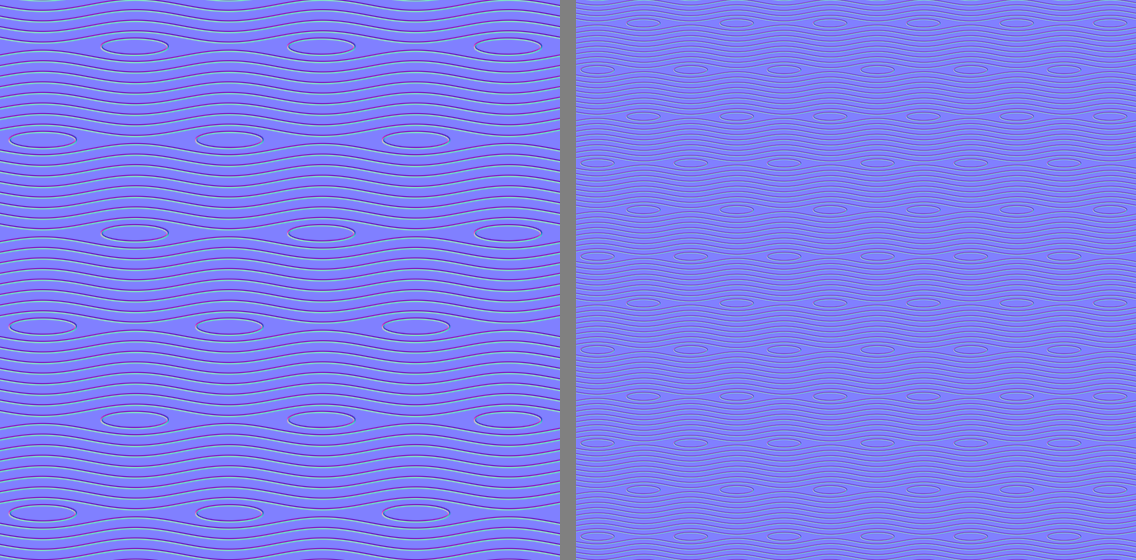
Left, the tile; right, the same tile 2 across and 2 down.
Reproduce this texture map procedurally as a WebGL 2 fragment shader.

```glsl
#version 300 es
precision highp float;
// Normal map of engraved wood grain: wavy grooves flowing around oval knots.

uniform vec2 u_resolution;
out vec4 fragColor;

const float TAU = 6.2831853;
const float REPEATS = 3.0;

// Lengths below are in units of one repeat.
const float LINES_PER_BAND = 8.0;
const float LINE_SPACING = 0.0566;
const float WAVE_HEIGHT = 0.03;
const float CREST_X = 0.2266;
const vec2 KNOT_RADIUS = vec2(0.177, 0.0435);
const vec2 KNOT_X = vec2(0.229, 0.7215);    // lower row, upper row

// Groove walls: width and sideways tilt of the normal.
const float SHADE_WIDTH = 0.0068;
const float LIGHT_WIDTH = 0.0070;
const float SHADE_TILT = 0.80;
const float LIGHT_TILT = 0.80;
const float BLUE_DROP = 0.24;

// Each field returns (signed distance, unit gradient).
vec3 waveField(vec2 p) {
    float band = floor(p.y * 2.0 + 0.5);
    float side = mod(band, 2.0) * 2.0 - 1.0;    // neighbouring bands bend oppositely
    float angle = TAU * (p.x - CREST_X);
    float wave = side * WAVE_HEIGHT * cos(angle);
    float slope = -side * WAVE_HEIGHT * TAU * sin(angle);

    float level = (p.y - band * 0.5 - wave) / LINE_SPACING;
    float limit = 0.5 * (LINES_PER_BAND - 1.0);
    float nearest = clamp(floor(level) + 0.5, -limit, limit);
    float stretch = length(vec2(slope, 1.0));
    return vec3((level - nearest) * LINE_SPACING, -slope, 1.0) / stretch;
}

vec3 knotField(vec2 p) {
    float row = floor(p.y * 2.0);
    float centerX = mix(KNOT_X.x, KNOT_X.y, row);
    vec2 q = vec2(fract(p.x - centerX + 0.5) - 0.5, p.y - (row + 0.5) * 0.5);
    float k = length(q / KNOT_RADIUS);
    vec2 gradient = q / (KNOT_RADIUS * KNOT_RADIUS);
    float steepness = max(length(gradient), 1e-4);
    return vec3(k * (k - 1.0) / steepness, gradient / steepness);
}

// Share of a pixel footprint centred at d that lies between lo and hi.
float coverage(float d, float lo, float hi, float footprint) {
    float overlap = min(d + 0.5 * footprint, hi) - max(d - 0.5 * footprint, lo);
    return clamp(overlap / footprint, 0.0, 1.0);
}

vec3 grooveColor(vec3 field, float footprint) {
    float shade = coverage(field.x, 0.0, SHADE_WIDTH, footprint);
    float light = coverage(field.x, -LIGHT_WIDTH, 0.0, footprint * 1.25);
    vec2 tilt = field.yz * (light * LIGHT_TILT - shade * SHADE_TILT);
    float blue = 1.0 - BLUE_DROP * min(shade + light, 1.0);
    return vec3(0.5 + 0.5 * tilt, blue);
}

void main() {
    vec2 cell = fract(gl_FragCoord.xy / u_resolution * REPEATS);
    float footprint = max(REPEATS / min(u_resolution.x, u_resolution.y), 0.003);

    // Keep whichever groove is nearer.
    vec3 wave = waveField(cell);
    vec3 knot = knotField(cell);
    vec3 field = abs(wave.x) < abs(knot.x) ? wave : knot;

    fragColor = vec4(grooveColor(field, footprint), 1.0);
}
```
